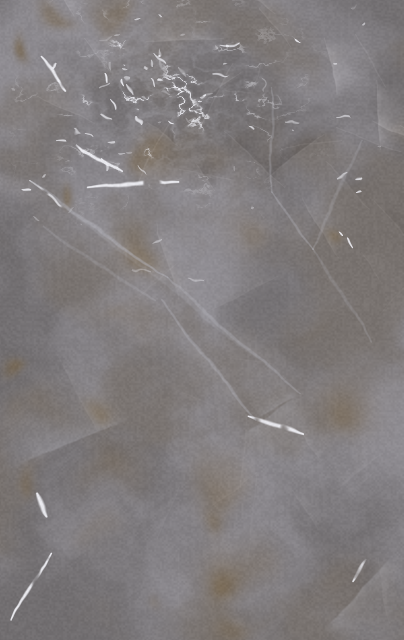
Give the GLSL for this texture, as a Shadertoy shader.

```glsl
// Crumpled clear plastic film with bright glints over a grey, ochre-stained surface.
#define GREY_DARK vec3(0.445, 0.432, 0.440)
#define GREY_LIGHT vec3(0.560, 0.550, 0.572)
#define WARM vec3(0.472, 0.445, 0.425)
#define OCHRE vec3(0.470, 0.405, 0.315)
#define FILM vec3(0.70, 0.70, 0.73)
#define GLINT vec3(0.91, 0.91, 0.93)
#define STAINS 30
#define FACETS 46
#define GLINTS 80
#define GRAIN 0.042
#define FOLD_ANGLE -0.65

float hash(vec2 p) {
    return fract(sin(dot(p, vec2(127.1, 311.7))) * 43758.5453);
}
vec2 hash2(float n) {
    return vec2(hash(vec2(n, 1.7)), hash(vec2(n, 8.3)));
}
float noise(vec2 p) {
    vec2 i = floor(p), f = fract(p);
    f = f * f * (3.0 - 2.0 * f);
    return mix(mix(hash(i), hash(i + vec2(1, 0)), f.x),
               mix(hash(i + vec2(0, 1)), hash(i + vec2(1, 1)), f.x), f.y);
}
float fbm(vec2 p) {
    float sum = 0.0, amp = 0.5;
    for (int i = 0; i < 5; i++, amp *= 0.5) {
        sum += amp * noise(p);
        p = mat2(1.6, 1.2, -1.2, 1.6) * p + 3.1;
    }
    return sum;
}
// Tapered line from a to b, with soft edges
float stroke(vec2 p, vec2 a, vec2 b, float width) {
    vec2 d = b - a;
    float t = clamp(dot(p - a, d) / dot(d, d), 0.0, 1.0);
    float w = width * (0.35 + 2.6 * t * (1.0 - t));
    return 1.0 - smoothstep(0.2 * w, w + 0.0012, length(p - a - d * t));
}
// Film sheen: sharp along the line a-b, fading away to its left
float sheen(vec2 p, vec2 a, vec2 b, float depth) {
    vec2 d = b - a;
    float len = length(d);
    vec2 q = vec2(dot(p - a, d), d.x * (p.y - a.y) - d.y * (p.x - a.x)) / len;
    float along = smoothstep(0.0, 0.25 * len, q.x) * (1.0 - smoothstep(0.75 * len, len, q.x));
    return along * smoothstep(-0.002, 0.002, q.y) * exp(-max(q.y, 0.0) / depth);
}
// Long folds: x is the pale film edge, y the bright reflection
vec2 longFolds(vec2 p) {
    vec2 start = vec2(0.045, 0.72), ridge = vec2(0.26, 0.565), tip = vec2(0.47, 0.385);
    vec2 heel = vec2(0.40, 0.345), bend = vec2(0.425, 0.70), knot = vec2(0.49, 0.61);
    float film = 0.7 * stroke(p, start, ridge, 0.003) + 0.5 * stroke(p, ridge, tip, 0.003);
    film += 0.4 * stroke(p, vec2(0.07, 0.645), vec2(0.24, 0.53), 0.003);
    film += 0.6 * stroke(p, vec2(0.25, 0.53), heel, 0.003);
    film += 0.5 * stroke(p, vec2(0.425, 0.86), bend, 0.002) + 0.6 * stroke(p, bend, knot, 0.002);
    film += 0.4 * stroke(p, knot, vec2(0.58, 0.465), 0.003);
    film += 0.4 * stroke(p, knot, vec2(0.565, 0.78), 0.003);
    film += 0.4 * sheen(p, start, tip, 0.02) + 0.3 * sheen(p, heel, vec2(0.25, 0.53), 0.015);
    film += 0.5 * sheen(p, heel, tip, 0.02) + 0.5 * sheen(p, tip, heel - 0.03, 0.06);
    film += 0.5 * sheen(p, vec2(0.62, 0.14), vec2(0.50, 0.01), 0.03);
    film += 0.5 * sheen(p, vec2(0.02, 0.27), vec2(0.21, 0.35), 0.04);
    float shine = 0.8 * stroke(p, start, vec2(0.13, 0.65), 0.002);
    shine += stroke(p, vec2(0.39, 0.35), vec2(0.475, 0.322), 0.004);
    shine += stroke(p, vec2(0.14, 0.705), vec2(0.28, 0.715), 0.004);
    shine += stroke(p, vec2(0.12, 0.77), vec2(0.19, 0.73), 0.003);
    shine += stroke(p, vec2(0.015, 0.03), vec2(0.08, 0.135), 0.003);
    shine += stroke(p, vec2(0.06, 0.232), vec2(0.075, 0.195), 0.005);
    shine += stroke(p, vec2(0.57, 0.125), vec2(0.55, 0.09), 0.003);
    return vec2(film, shine + stroke(p, vec2(0.065, 0.91), vec2(0.10, 0.86), 0.003));
}
void mainImage(out vec4 fragColor, in vec2 fragCoord) {
    vec2 p = fragCoord / iResolution.y, size = vec2(iResolution.x / iResolution.y, 1.0);
    vec2 warp = vec2(noise(p * 16.0), noise(p * 16.0 + 7.3)) - 0.5;
    vec2 ragged = vec2(noise(p * 85.0), noise(p * 85.0 + 5.1)) - 0.5;
    vec2 q = p + 0.008 * warp + 0.002 * ragged;
    float upper = smoothstep(0.45, 0.8, p.y);
    // Cloudy ground with warm patches
    float cloud = fbm(p * 6.0 + warp * 0.5);
    vec3 col = mix(GREY_DARK, GREY_LIGHT, smoothstep(0.22, 0.72, cloud));
    col = mix(col, WARM, 0.75 * smoothstep(0.48, 0.68, fbm(p * 5.0 + 31.0)));
    // Soft ochre stains
    for (int i = 0; i < STAINS; i++) {
        float id = float(i), r = mix(0.012, 0.045, hash(vec2(id, 4.0)));
        vec2 d = p + 0.05 * warp - hash2(id + 20.0) * size;
        float blot = exp(-dot(d, d) / (r * r)) * (0.5 + cloud);
        col = mix(col, OCHRE, min(blot, 1.0) * mix(0.15, 0.75, hash(vec2(id, 6.0))));
    }
    // Film facets with one crisp edge, strongest in the upper part
    for (int i = 0; i < FACETS; i++) {
        float id = float(i), turn = FOLD_ANGLE + 3.0 * (hash(vec2(id, 12.0)) - 0.5);
        vec2 a = sqrt(hash2(id + 60.0)) * vec2(size.x, 1.05);
        vec2 b = a + mix(0.04, 0.14, hash(vec2(id, 14.0))) * vec2(cos(turn), sin(turn));
        float light = mix(-0.06, 0.085, hash(vec2(id, 16.0)));
        col += (0.4 + 0.6 * upper) * (light * sheen(q, a, b, 0.022) + 0.03 * stroke(q, a, b, 0.001));
    }
    // Crinkles and short glints crowding the upper part
    vec2 folds = longFolds(q), m = (p - vec2(0.25, 0.85)) / vec2(0.16, 0.12);
    float crowd = exp(-dot(m, m)), ridge = 1.0 - abs(2.0 * fbm(p * vec2(28.0, 42.0)) - 1.0);
    float shine = folds.y * smoothstep(0.1, 0.45, noise(p * 70.0));
    shine += crowd * smoothstep(0.93, 1.0, ridge) * smoothstep(0.5, 0.8, noise(p * 38.0 + 9.0));
    for (int i = 0; i < GLINTS; i++) {
        float id = float(i), turn = 0.6 * FOLD_ANGLE + 2.0 * (hash(vec2(id, 22.0)) - 0.5);
        vec2 c = vec2(0.25, 0.86) + (hash2(id + 200.0) + hash2(id + 400.0) - 1.0) * vec2(0.17, 0.14);
        if (i % 3 == 0) c = vec2(0.0, 0.55) + hash2(id + 600.0) * vec2(size.x, 0.45);
        vec2 arm = mix(0.001, 0.014, pow(hash(vec2(id, 24.0)), 2.0)) * vec2(cos(turn), sin(turn));
        shine += mix(0.2, 1.0, hash(vec2(id, 26.0))) * stroke(q + 0.007 * ragged, c - arm, c + arm, 0.002);
    }
    col = mix(col, FILM, min(0.6 * folds.x + 0.25 * crowd * smoothstep(0.75, 1.0, ridge), 0.7));
    col = mix(col, GLINT, min(shine, 1.0));
    // Fine grain
    col += GRAIN * (noise(p * 330.0) - 0.5);
    fragColor = vec4(clamp(col, 0.0, 1.0), 1.0);
}
```
